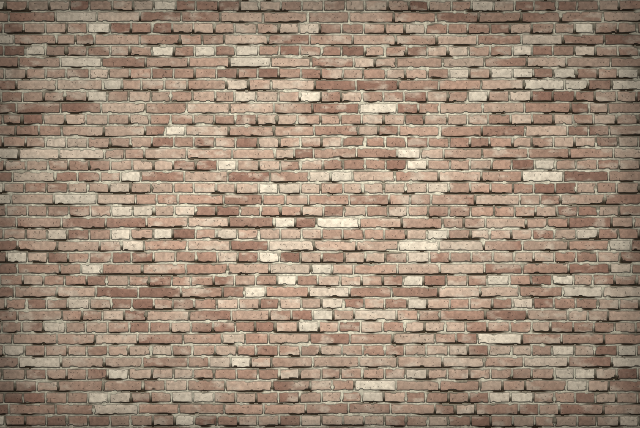
This texture is drawn by a WebGL 2 fragment shader. Its source:

```glsl
#version 300 es
precision highp float;

uniform vec2 u_resolution;
out vec4 outColor;

float hash(vec2 p) {
  vec3 q = fract(vec3(p.xyx) * vec3(0.1031, 0.1030, 0.0973));
  q += dot(q, q.yzx + 33.33);
  return fract((q.x + q.y) * q.z);
}

float noise(vec2 p) {
  vec2 i = floor(p), f = fract(p);
  f = f * f * (3.0 - 2.0 * f);
  return mix(mix(hash(i), hash(i + vec2(1, 0)), f.x),
             mix(hash(i + vec2(0, 1)), hash(i + vec2(1, 1)), f.x), f.y);
}

float fbm(vec2 p) {
  float sum = 0.0, amp = 0.53;
  for (int i = 0; i < 4; i++) {
    sum += amp * noise(p);
    p = p * 2.03 + 17.7;
    amp *= 0.5;
  }
  return sum;
}

float roundedBox(vec2 p, vec2 halfSize, float radius) {
  vec2 d = abs(p) - halfSize + radius;
  return length(max(d, 0.0)) + min(max(d.x, d.y), 0.0) - radius;
}

// Uneven vertical joint to the left of brick i
float jointAt(float i, float row) {
  return i + 0.12 * (hash(vec2(i + 40.0, row + 9.0)) - 0.5);
}

// Fired clay tones, from dark red to limewashed
vec3 clayColor(float pick) {
  vec3 c = mix(vec3(0.56, 0.43, 0.365), vec3(0.67, 0.545, 0.465), smoothstep(0.0, 0.4, pick));
  c = mix(c, vec3(0.74, 0.645, 0.56), smoothstep(0.4, 0.85, pick));
  return mix(c, vec3(0.85, 0.80, 0.71), smoothstep(0.85, 0.94, pick));
}

void main() {
  vec2 p = gl_FragCoord.xy / u_resolution.y;
  vec2 uv = gl_FragCoord.xy / u_resolution;
  float pixel = 37.2 / u_resolution.y;

  // Courses, slightly tighter towards the top
  vec2 wall = vec2(p.x * 37.2, p.y * 36.3 + 0.8 * p.y * p.y - 0.1);
  wall.y += 0.12 * (noise(wall * vec2(0.13, 0.4)) - 0.5);
  vec2 rough = wall + 0.07 * (vec2(noise(wall * 2.7), noise(wall * 2.7 + 50.0)) - 0.5);
  float row = floor(rough.y);
  bool stretcherRow = mod(row, 2.0) > 0.5;

  // Alternating rows of long bricks and short headers
  float unit = stretcherRow ? 3.68 : 1.84;
  float phase = stretcherRow ? 0.33 : 0.16;
  float x = rough.x / unit - phase + 0.24 * (hash(vec2(row, 3.0)) - 0.5) + 8.0;
  float i = floor(x);
  if (x < jointAt(i, row)) i -= 1.0;
  else if (x > jointAt(i + 1.0, row)) i += 1.0;
  float left = jointAt(i, row), right = jointAt(i + 1.0, row);
  vec2 id = vec2(i * 2.0, row);

  // Some long bricks are replaced by two headers
  if (stretcherRow && hash(id + 71.0) < 0.13) {
    float middle = 0.5 * (left + right);
    if (x < middle) right = middle;
    else { left = middle; id.x += 1.0; }
  }

  vec2 local = vec2((x - 0.5 * (left + right)) * unit, fract(rough.y) - 0.5);
  vec2 halfSize = vec2(0.5 * (right - left) * unit, 0.5);
  halfSize -= vec2(0.085, 0.085 + 0.03 * hash(id + 13.0));
  float d = roundedBox(local, halfSize, 0.06);
  d += 0.09 * smoothstep(0.68, 0.92, noise(wall * 2.1 + 90.0));
  float face = 1.0 - smoothstep(-0.02 - 0.5 * pixel, 0.02 + 0.5 * pixel, d);

  // Brick faces with lime stains, small pits and grain
  float grain = fbm(wall * 4.5);
  float stain = fbm(wall * vec2(0.75, 1.5) + hash(id) * 30.0);
  vec3 brick = clayColor(hash(id + 5.0));
  brick *= 0.95 + 0.13 * hash(id + 27.0);
  brick = mix(brick, vec3(0.82, 0.765, 0.68), 0.6 * smoothstep(0.52, 0.78, stain));
  brick = mix(brick, vec3(0.78, 0.715, 0.63), 0.4 * smoothstep(0.45, 0.72, fbm(p * 7.0)));
  brick *= 0.88 + 0.28 * grain;
  brick *= 1.0 - 0.22 * smoothstep(0.84, 0.96, noise(wall * 7.3));
  brick *= 1.0 + 0.05 * smoothstep(0.1, 0.4, local.y) - 0.06 * smoothstep(0.15, 0.4, -local.y);

  // Crumbling mortar with dark hollows beneath the bricks
  vec3 mortar = vec3(0.84, 0.81, 0.71) * (0.80 + 0.36 * fbm(wall * 6.0 + 31.0));
  float hollow = smoothstep(0.46, 0.70, noise(wall * vec2(0.9, 1.7) + 12.0));
  float under = smoothstep(0.12, -0.38, local.y);
  mortar = mix(mortar, vec3(0.20, 0.16, 0.11), hollow * (0.40 + 0.50 * under));
  vec3 color = mix(mortar, brick, face);

  // Thin shaded rim around each brick
  float rim = 1.0 - smoothstep(0.0, 0.05 + 0.5 * pixel, abs(d - 0.01));
  color *= 1.0 - rim * (0.20 + 0.30 * under);

  // Light falls off towards the borders
  vec2 c = abs(uv * 2.0 - 1.0);
  float falloff = smoothstep(0.3, 1.45, length(c * vec2(1.0, 0.9)));
  color *= 1.08 - 0.38 * falloff;
  color *= 1.0 - 0.16 * smoothstep(0.88, 1.0, max(c.x, c.y));
  outColor = vec4(clamp(color, 0.0, 1.0), 1.0);
}
```
